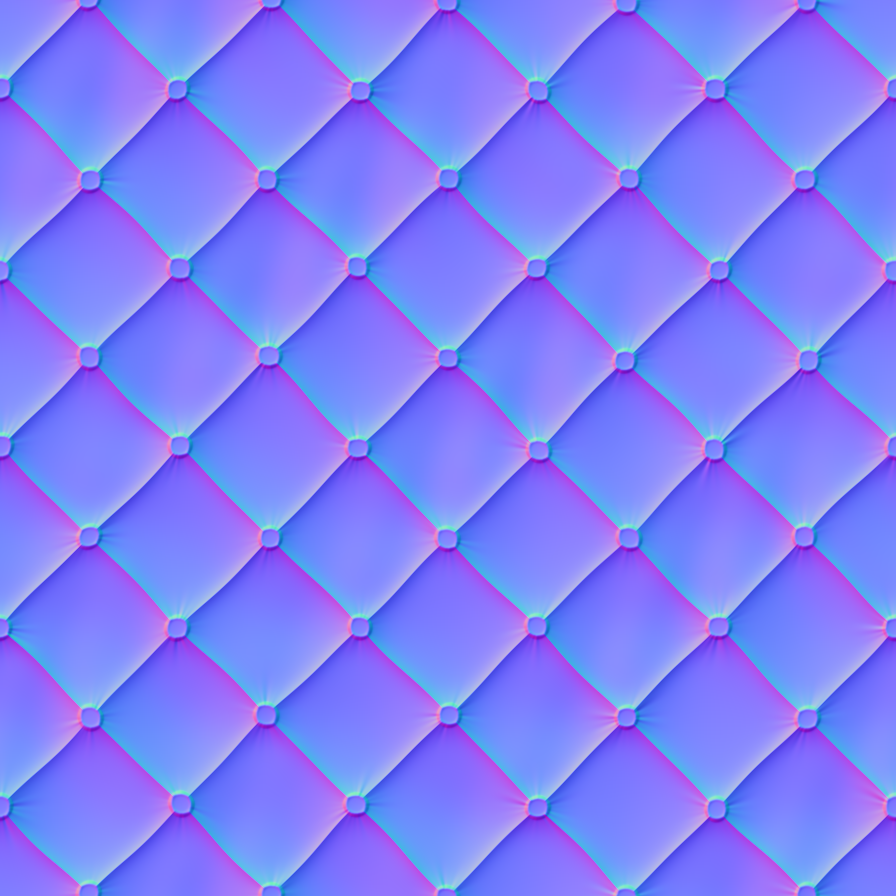
Write a WebGL 1 fragment shader that draws this texture map.

```glsl
precision highp float;

uniform vec2 u_resolution;

#define REPEATS 5.0         // diamonds across and down
#define SEAM_SLOPE 0.72     // steepness right beside a seam
#define SEAM_WIDTH 0.040    // falloff of that slope, in cells
#define PUFF 0.17           // broad bulge of each cushion
#define BUTTON_RADIUS 0.060
#define BUTTON_DEPTH 0.034
#define PUCKER 0.014        // dip of the fabric around a button
#define FOLD_HEIGHT 0.015   // radial folds at the buttons
#define UNEVENNESS 0.035    // slope of the soft waves in the fabric
#define SEAM_DRIFT 0.010    // wander of seams and buttons
#define SAMPLE_STEP 0.006   // half width of the slope filter

const float TAU = 6.2831853;
const float HALF_DIAMOND = 0.35355;

float hash(vec2 p) {
  return fract(sin(dot(p, vec2(127.1, 311.7))) * 4375.85);
}

// Diagonal coordinates: seams lie on whole numbers, buttons where both are whole.
vec2 toDiagonal(vec2 p) {
  return vec2(p.x + p.y, p.x - p.y) - 0.5;
}

vec2 fromDiagonal(vec2 d) {
  return vec2(d.x + d.y + 1.0, d.x - d.y) * 0.5;
}

// Low waves with whole periods over the canvas
vec2 drift(vec2 p) {
  vec2 q = p * TAU / REPEATS;
  return vec2(sin(3.0 * q.y + 2.0 * q.x + 0.7) + 0.6 * sin(7.0 * q.y - 4.0 * q.x),
              sin(4.0 * q.x - 3.0 * q.y + 2.1) + 0.6 * sin(6.0 * q.x + 5.0 * q.y));
}

float fabricWaves(vec2 p) {
  vec2 q = p * TAU / REPEATS;
  float sum = 0.0;
  for (int i = 0; i < 4; i++) {
    float n = float(i);
    vec2 k = vec2(3.0 + 2.0 * n, 7.0 - 3.0 * n);
    sum += sin(dot(k, q) + 1.9 * n + sin(3.0 * q.x - 2.0 * q.y + n)) / length(k);
  }
  return sum * UNEVENNESS * REPEATS / TAU;
}

// Height of a cushion across one pair of seams
float cushion(float dist) {
  float bulge = dist - dist * dist / (2.0 * HALF_DIAMOND);
  return PUFF * bulge - SEAM_SLOPE * SEAM_WIDTH * exp(-dist / SEAM_WIDTH);
}

// Folds fanning out from a button, different at each one
float folds(vec2 offset, float r, vec2 id) {
  float angle = atan(offset.y, offset.x + 0.00001);
  float sum = 0.0;
  for (int i = 0; i < 4; i++) {
    float n = float(i);
    float k = 6.0 + 5.0 * n;
    sum += sin(k * angle + TAU * hash(id + 7.3 * n)) / k;
  }
  float sector = 0.55 + 0.45 * sin(2.0 * angle + TAU * hash(id + 3.1));
  float reach = 0.06 + 0.05 * hash(id + 5.7);
  float fade = exp(-max(r - BUTTON_RADIUS, 0.0) / reach);
  fade *= 1.0 - smoothstep(0.16, 0.34, r);
  return FOLD_HEIGHT * (0.5 + hash(id + 1.7)) * sector * fade * sum;
}

float height(vec2 p) {
  vec2 warped = p + SEAM_DRIFT * drift(p);
  vec2 diagonal = toDiagonal(warped);
  vec2 nearest = floor(diagonal + 0.5);
  vec2 dist = abs(diagonal - nearest) * 0.70711;
  vec2 button = fromDiagonal(nearest);
  vec2 offset = warped - button;
  float r = length(offset);
  vec2 id = mod(button + 0.25, REPEATS);

  // Fabric
  float h = cushion(dist.x) + cushion(dist.y) + fabricWaves(p);
  h += folds(offset, r, id);
  h -= PUCKER * exp(-r * r / 0.012);

  // Button face and the groove around it
  float face = fabricWaves(p) - BUTTON_DEPTH - 1.2 * r * r;
  float inside = 1.0 - smoothstep(BUTTON_RADIUS - 0.014, BUTTON_RADIUS + 0.014, r);
  float rim = (r - BUTTON_RADIUS) / 0.012;
  return mix(h, face, inside) - 0.005 * exp(-rim * rim);
}

void main() {
  vec2 p = gl_FragCoord.xy / u_resolution * REPEATS;
  vec2 e = vec2(SAMPLE_STEP, 0.0);

  // Surface slope by central differences
  vec2 slope = vec2(height(p + e.xy) - height(p - e.xy),
                    height(p + e.yx) - height(p - e.yx)) / (2.0 * SAMPLE_STEP);

  // Tangent-space normal with green pointing down
  vec3 normal = normalize(vec3(-slope.x, slope.y, 1.0));
  gl_FragColor = vec4(normal * 0.5 + 0.5, 1.0);
}
```
